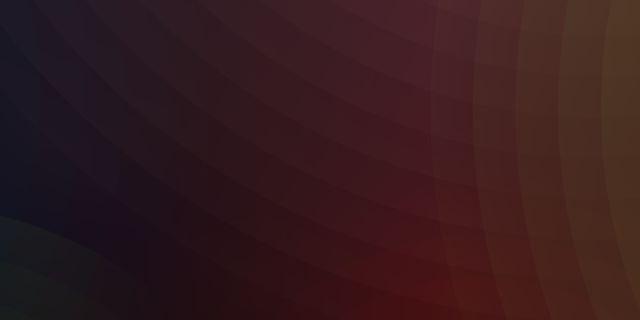
A WebGL 2 fragment shader for this background:

```glsl
#version 300 es
precision highp float;
// Dark abstract backdrop: a navy to crimson to olive gradient, overlaid with
// wide families of concentric bands. Each family adds a sawtooth over the
// distance to its centre, which turns the smooth fade into shallow steps.
uniform vec2 u_resolution;
out vec4 fragColor;

// Colour from 8-bit channel levels.
vec3 level(float r, float g, float b) {
    return vec3(r, g, b) / 255.0;
}

// Horizontal gradient through four stops.
vec3 gradient(float x, vec3 a, vec3 b, vec3 c, vec3 d) {
    vec3 color = mix(a, b, clamp(x / 0.65, 0.0, 1.0));
    color = mix(color, c, clamp((x - 0.65) / 0.68, 0.0, 1.0));
    return mix(color, d, clamp((x - 1.33) / 0.67, 0.0, 1.0));
}

// Soft round glow, 1 at the centre.
float glow(vec2 p, vec2 center, vec2 size) {
    vec2 q = (p - center) / size;
    return exp(-dot(q, q));
}

// Antialiased coverage of a disc.
float disc(vec2 p, vec2 center, float radius) {
    float soft = 0.75 / u_resolution.y;
    return 1.0 - smoothstep(-soft, soft, length(p - center) - radius);
}

// Zero-mean sawtooth that drops at each ring edge, cut off at the outer radius.
float rings(vec2 p, vec2 center, float outer, float spacing) {
    float f = fract((length(p - center) - outer) / spacing);
    float soft = 1.5 / (u_resolution.y * spacing);
    float saw = f - smoothstep(1.0 - soft, 1.0, f) - 0.5 + 0.5 * soft;
    return saw * disc(p, center, outer);
}

void main() {
    // Canvas heights: x runs from 0 to 2, y from 0 to 1.
    vec2 p = gl_FragCoord.xy / u_resolution.y;
    p.x *= 2.0 * u_resolution.y / u_resolution.x;

    // Smooth colour field
    vec3 top = gradient(p.x, level(28.0, 25.0, 39.0), level(50.0, 28.0, 35.0),
                        level(76.0, 35.0, 43.0), level(80.0, 58.0, 38.0));
    vec3 bottom = gradient(p.x, level(16.0, 16.0, 30.0), level(34.0, 14.0, 18.0),
                           level(56.0, 15.0, 18.0), level(70.0, 41.0, 28.0));
    vec3 color = mix(bottom, top, p.y);

    // Crimson glow at the foot, and a dim pocket to the left
    color += level(15.0, 1.0, 0.0) * glow(p, vec2(1.38, 0.0), vec2(0.42, 0.35));
    color -= level(4.0, 4.0, 1.0) * glow(p, vec2(0.42, 0.28), vec2(0.3, 0.22));

    // Sweeping arcs around a point above the upper right
    float sweep = 1.0 - 0.6 * smoothstep(1.3, 1.8, p.x);
    color += level(4.5, 3.0, 3.2) * sweep * rings(p, vec2(1.87, 2.339), 2.474, 0.1276);

    // Olive bands curving in from the right
    color += level(3.0, 7.0, 2.0) * rings(p, vec2(3.581, 0.661), 2.239, 0.1333);

    // Faint navy bands from the left
    color += level(-1.5, 1.5, 2.0) * rings(p, vec2(-1.22, 0.714), 1.75, 0.135);

    // Faint crimson bands from below
    color += level(3.0, 0.0, 0.0) * rings(p, vec2(1.5, -0.7), 1.1, 0.1333);

    // Green-grey corner discs at the lower left
    vec2 corner = vec2(-0.339, -0.997);
    float fade = 1.0 - smoothstep(0.05, 0.6, p.x);
    float rise = clamp((1.367 - length(p - corner)) / 0.3, 0.0, 1.0);
    color += level(4.0, 8.0, 0.5) * fade * disc(p, corner, 1.367);
    color += level(4.0, 4.0, -2.0) * fade * rise;
    color += level(2.0, 4.0, 0.0) * fade * rings(p, corner, 1.367, 0.133);

    fragColor = vec4(clamp(color, 0.0, 1.0), 1.0);
}
```
